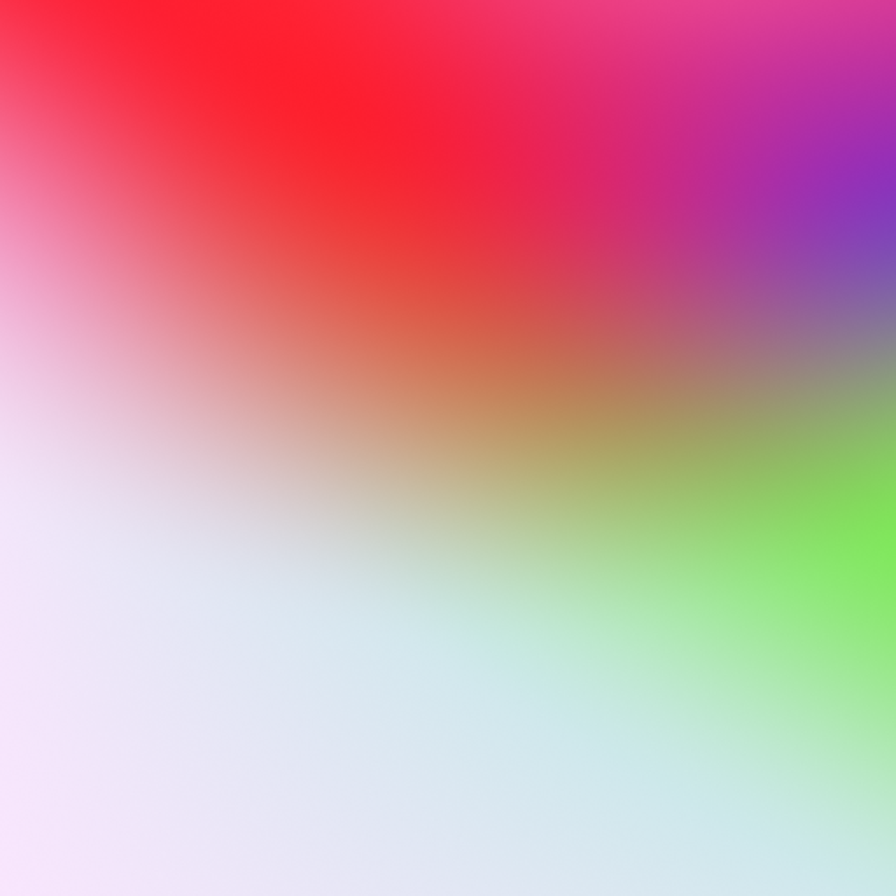
Give the GLSL for this background, as a three.js fragment shader.

```glsl
// Soft mesh gradient: red and violet above, flowing into pale lilac, ice and green.
#define RED     vec3(1.00, 0.11, 0.16)
#define MAGENTA vec3(0.82, 0.17, 0.57)
#define ROSE    vec3(1.00, 0.35, 0.57)
#define VIOLET  vec3(0.47, 0.19, 0.79)
#define PINK    vec3(0.96, 0.20, 0.51)
#define LILAC   vec3(0.975, 0.90, 0.992)
#define ICE     vec3(0.804, 0.91, 0.922)
#define GREEN   vec3(0.49, 0.91, 0.34)
#define GREEN_SOFTNESS 0.25
#define GRAIN_CELLS 512.0
#define GRAIN_STRENGTH 0.005

varying vec2 vUv;

// Elliptical falloff, 1 at the centre
float glow(vec2 p, vec2 centre, vec2 radius) {
  vec2 q = (p - centre) / radius;
  return exp(-dot(q, q));
}

float hash(vec2 cell) {
  return fract(sin(dot(cell, vec2(12.9898, 78.233))) * 43758.5);
}

// Warm upper field: red turning to magenta, tinted by three glows
vec3 warmField(vec2 p) {
  vec3 color = mix(RED, MAGENTA, smoothstep(0.3, 0.9, p.x - 0.3 * p.y));
  color = mix(color, ROSE, 0.6 * glow(p, vec2(0.78, -0.05), vec2(0.35, 0.12)));
  color = mix(color, PINK, glow(p, vec2(-0.05, 0.38), vec2(0.22, 0.3)));
  return mix(color, VIOLET, glow(p, vec2(1.08, 0.29), vec2(0.28, 0.2)));
}

// Pale lower field: lilac to ice, with a slanted green band at the right
vec3 coolField(vec2 p) {
  float rise = 1.0 - p.y;
  float iceAmount = clamp(p.x * (1.0 + 2.4 * rise) + 0.3 * rise, 0.0, 1.0);
  float greenEdge = 0.235 + 0.565 * p.x;
  float greenAmount = 1.0 - smoothstep(greenEdge - GREEN_SOFTNESS,
                                       greenEdge + GREEN_SOFTNESS, p.y);
  greenAmount *= smoothstep(0.0, 0.7, p.x);
  return mix(mix(LILAC, ICE, iceAmount), GREEN, greenAmount);
}

void main() {
  // Distance runs downward from the top edge
  vec2 p = vec2(vUv.x, 1.0 - vUv.y);

  // Curved, wide transition between the two fields
  float horizon = 0.23 + p.x * (0.65 - 0.485 * p.x);
  float softness = mix(0.36, 0.23, p.x);
  float coolAmount = smoothstep(horizon - softness, horizon + softness, p.y);
  vec3 color = mix(warmField(p), coolField(p), coolAmount);

  // Faint grain against banding
  color += GRAIN_STRENGTH * (hash(floor(vUv * GRAIN_CELLS)) - 0.5);
  gl_FragColor = vec4(color, 1.0);
}
```
